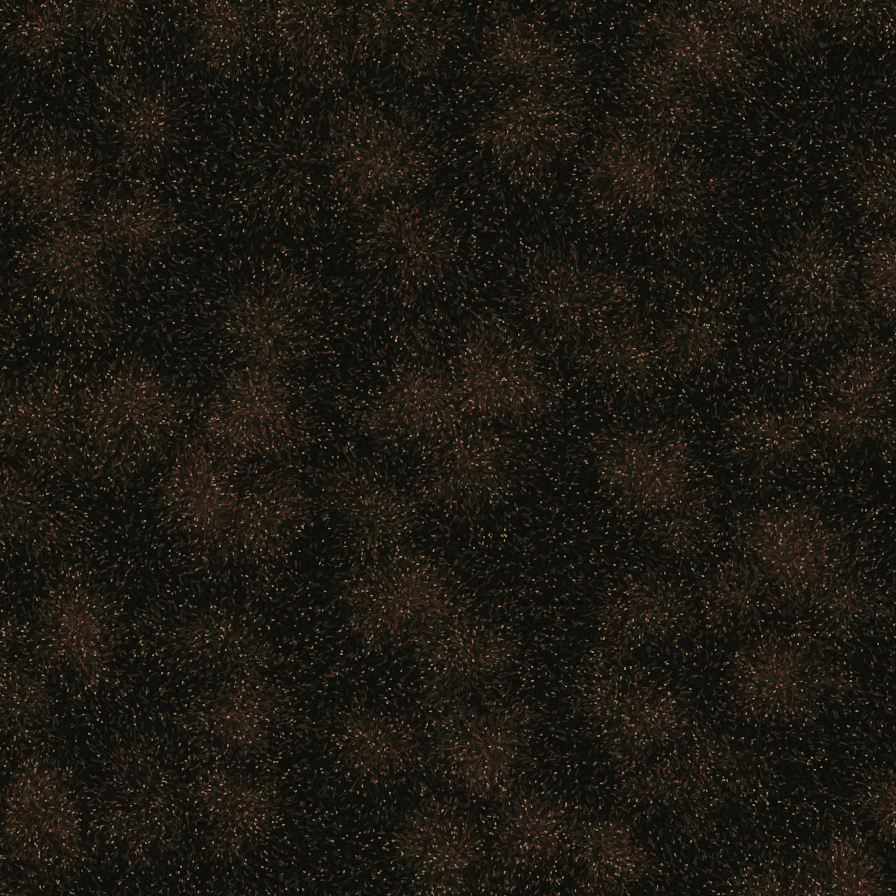
Write a Shadertoy shader that draws this texture.

```glsl
// Dark mossy ground: soft clumps of fine radial fibres with russet cores and pale tips.

vec3 hash3(vec3 p) {
    p = fract(p * vec3(0.1031, 0.1030, 0.0973));
    p += dot(p, p.yxz + 33.33);
    return fract((p.xxy + p.yxx) * p.zyx);
}

float cornerSlope(vec2 cell, vec2 toPoint) {
    return dot(hash3(vec3(cell, 7.0)).xy * 2.0 - 1.0, toPoint);
}

float gradientNoise(vec2 p) {
    vec2 i = floor(p), f = p - i;
    vec2 u = f * f * f * (f * (f * 6.0 - 15.0) + 10.0);
    vec2 e = vec2(1.0, 0.0);
    return mix(mix(cornerSlope(i, f), cornerSlope(i + e, f - e), u.x),
               mix(cornerSlope(i + e.yx, f - e.yx), cornerSlope(i + 1.0, f - 1.0), u.x), u.y);
}

float fbm(vec2 p) {
    float sum = 0.0, gain = 1.0;
    for (int i = 0; i < 4; i++) {
        sum += gain * gradientNoise(p);
        p = mat2(1.6, 1.2, -1.2, 1.6) * p + 11.7;
        gain *= 0.55;
    }
    return sum;
}

// Returns the outward direction (xy) and the height (z) of the clumps.
vec3 clumps(vec2 p) {
    p += 0.35 * vec2(fbm(p * 1.3 + 20.0), fbm(p * 1.3 + 50.0));
    vec2 outward = vec2(0.001, 0.0);
    float height = 0.0;
    for (int y = -1; y <= 1; y++)
    for (int x = -1; x <= 1; x++) {
        vec2 cell = floor(p) + vec2(x, y);
        vec3 rnd = hash3(vec3(cell, 3.0));
        vec2 d = p - cell - rnd.xy;
        float d2 = dot(d, d);
        height = max(height, mix(0.6, 1.05, rnd.z) * exp(-3.2 * d2));
        outward += d * exp(-9.0 * d2);
    }
    return vec3(normalize(outward), height);
}

// Returns the coverage (x) and random tone (y) of one layer of scattered strands.
vec2 strands(vec2 uv, vec2 dir, float halfLength, float halfWidth, float density, float seed) {
    const float grid = 131.0;
    float blur = 0.5 / iResolution.y;
    vec2 q = uv * grid + seed * 7.31;
    vec2 best = vec2(0.0);
    for (int y = -1; y <= 1; y++)
    for (int x = -1; x <= 1; x++) {
        vec2 cell = floor(q) + vec2(x, y);
        vec3 rnd = hash3(vec3(cell, seed));
        vec3 look = hash3(vec3(cell, seed + 40.0));
        float turn = (rnd.z - 0.5) * 1.7;
        vec2 axis = mat2(cos(turn), sin(turn), -sin(turn), cos(turn)) * dir;
        vec2 d = (q - cell - rnd.xy) / grid;
        float reach = halfLength * mix(0.5, 1.3, look.z);
        d -= axis * clamp(dot(d, axis), -reach, reach);
        float cover = 1.0 - smoothstep(halfWidth - blur, halfWidth + blur, length(d));
        cover *= step(look.x, density);
        if (cover > best.x) best = vec2(cover, look.y);
    }
    return best;
}

void mainImage(out vec4 fragColor, in vec2 fragCoord) {
    vec2 uv = fragCoord / iResolution.y;

    // Clump relief, broken up by finer noise
    vec3 clump = clumps(uv * 8.0);
    vec2 outward = clump.xy;
    float relief = clump.z + 0.35 * fbm(uv * 14.0) + 0.15 * fbm(uv * 48.0 + 9.0);
    float height = smoothstep(0.2, 1.0, relief);
    float core = smoothstep(0.7, 1.1, relief);

    // Shadowed soil with a fine grain
    vec3 color = mix(vec3(0.058, 0.058, 0.043), vec3(0.095, 0.082, 0.054), height);
    color += vec3(0.05, 0.008, 0.015) * core;
    color += 0.045 * gradientNoise(uv * 240.0) * vec3(1.0, 0.95, 0.75);

    // Olive fibres
    for (int i = 0; i < 4; i++) {
        vec2 fibre = strands(uv, outward, 0.0026, 0.0010, 0.2 + 0.7 * height, float(i) + 1.0);
        vec3 olive = mix(vec3(0.095, 0.092, 0.055), vec3(0.19, 0.172, 0.115), fibre.y);
        color = mix(color, olive, fibre.x * 0.9);
    }

    // Russet fibres, thickest on the cores
    for (int i = 0; i < 2; i++) {
        float density = 0.06 + 0.45 * height * height + 0.35 * core;
        vec2 fibre = strands(uv, outward, 0.0020, 0.0010, density, float(i) + 11.0);
        vec3 russet = mix(vec3(0.19, 0.13, 0.09), vec3(0.36, 0.18, 0.155), fibre.y);
        color = mix(color, russet, fibre.x * 0.9);
    }

    // Pale tips
    for (int i = 0; i < 2; i++) {
        vec2 tip = strands(uv, outward, 0.0007, 0.0009, 0.2 + 0.32 * height, float(i) + 21.0);
        vec3 straw = mix(vec3(0.27, 0.235, 0.185), vec3(0.68, 0.53, 0.38), tip.y * tip.y);
        color = mix(color, straw, tip.x);
    }

    fragColor = vec4(color, 1.0);
}
```
